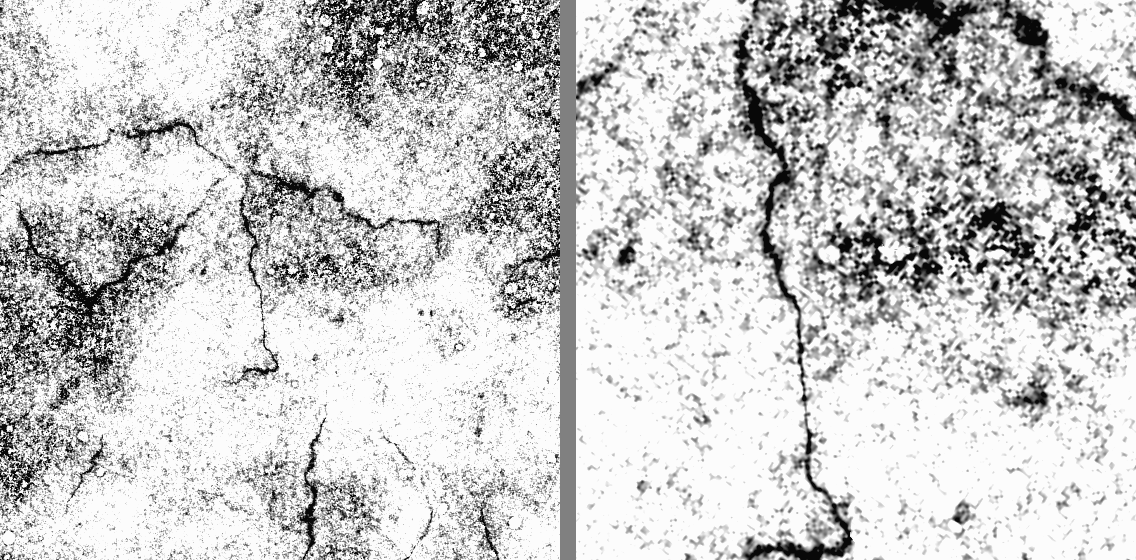
Left: the whole. Right: its middle third, enlarged.
Give the GLSL for this texture, as a three.js fragment shader.

```glsl
// Weathered concrete: speckled black grain on white, with patches, cracks, pebbles and pits.
varying vec2 vUv;

#define PATCH_SCALE 3.1
#define PATCH_CONTRAST 2.35
#define GRAIN_SCALE 470.0
#define GRAIN_CONTRAST 2.75
#define CRACK_CELLS vec2(4.2, 3.0)
#define CRACK_WIDTH 0.0055
#define CRACK_SHARE 0.7
#define PEBBLE_SCALE 30.0
#define PIT_SCALE 44.0
#define BASE_TONE 0.78
#define TONE_SLOPE 0.44

float hash(vec2 p) {
  return fract(sin(dot(p, vec2(12.9898, 78.233))) * 43758.5453);
}

vec2 hash2(vec2 p) {
  return vec2(hash(p), hash(p + 37.3));
}

// Bell curve, 1 at zero and falling off over one unit
float bell(float x) {
  return exp(-x * x);
}

float noise(vec2 p) {
  vec2 cell = floor(p);
  vec2 f = fract(p);
  f = f * f * (3.0 - 2.0 * f);
  float low = mix(hash(cell), hash(cell + vec2(1.0, 0.0)), f.x);
  float high = mix(hash(cell + vec2(0.0, 1.0)), hash(cell + vec2(1.0, 1.0)), f.x);
  return mix(low, high, f.y);
}

// Layered noise centred on zero, turned at each octave to hide the grid
float layers(vec2 p, float gain) {
  float sum = 0.0;
  float weight = 1.0;
  for (int i = 0; i < 5; i++) {
    sum += weight * (noise(p) - 0.5);
    p = mat2(1.6, 1.2, -1.2, 1.6) * p + 17.7;
    weight *= gain;
  }
  return sum;
}

// Pixel-fine speckle from three grain sizes
float speckle(vec2 p) {
  vec2 turned = mat2(0.8, 0.6, -0.6, 0.8) * p;
  return 1.1 * (noise(turned * GRAIN_SCALE) - 0.5)
       + 0.7 * (noise(p * GRAIN_SCALE * 0.5 + 9.0) - 0.5)
       + 0.5 * (noise(turned * GRAIN_SCALE * 0.23 + 51.0) - 0.5);
}

// Distance to the nearest cell border (x) and a random value for that border (y)
vec2 cellBorder(vec2 p) {
  vec2 base = floor(p);
  vec2 nearCell = base;
  vec2 nearOffset = vec2(0.0);
  float nearest = 9.0;
  for (int j = -1; j <= 1; j++) {
    for (int i = -1; i <= 1; i++) {
      vec2 cell = base + vec2(float(i), float(j));
      vec2 offset = cell + hash2(cell + 5.0) - p;
      float d = dot(offset, offset);
      if (d < nearest) {
        nearest = d;
        nearCell = cell;
        nearOffset = offset;
      }
    }
  }
  vec2 border = vec2(9.0, 0.0);
  for (int j = -2; j <= 2; j++) {
    for (int i = -2; i <= 2; i++) {
      vec2 cell = nearCell + vec2(float(i), float(j));
      vec2 offset = cell + hash2(cell + 5.0) - p;
      vec2 gap = offset - nearOffset;
      if (dot(gap, gap) > 0.0001) {
        float d = dot(0.5 * (offset + nearOffset), normalize(gap));
        if (d < border.x) border = vec2(d, hash(cell + nearCell + 3.0));
      }
    }
  }
  return border;
}

// Signed distance, in cells, to scattered uneven blobs
float blobs(vec2 p, float share, float seed) {
  vec2 cell = floor(p);
  vec2 rnd = hash2(cell + seed);
  vec2 offset = fract(p) - 0.5 - 0.3 * (rnd - 0.5);
  float radius = mix(0.1, 0.32, rnd.y * rnd.y);
  return hash(cell + seed + 8.0) < share ? length(offset) - radius : 1.0;
}

void main() {
  vec2 p = vUv;
  vec2 warp = vec2(layers(p * 7.0 + 3.0, 0.55), layers(p * 7.0 + 71.0, 0.55));

  // Broad stains set how dense and how harsh the speckle is
  float stain = layers(p * PATCH_SCALE + 0.2 * warp + 23.0, 0.73) * PATCH_CONTRAST;
  float dense = smoothstep(-0.2, 1.0, stain);
  float light = speckle(p) * GRAIN_CONTRAST * mix(0.75, 1.35, dense) - stain;

  // Broken cracks with a ragged core and a faint halo
  vec2 border = cellBorder((p + 0.06 * warp) * CRACK_CELLS + 11.0);
  float crackDist = abs(border.x) / CRACK_CELLS.y;
  float strength = step(border.y, CRACK_SHARE) * smoothstep(0.3, 0.7, noise(p * 6.0 + 40.0));
  float width = CRACK_WIDTH * mix(0.4, 1.1, noise(p * 17.0));
  light -= strength * (1.9 * bell(crackDist / width) + 0.7 * exp(-crackDist / 0.012));

  // Pale pebbles with dark rims, mostly inside the stains
  float pebble = blobs(p * PEBBLE_SCALE + 0.8 * warp, mix(0.04, 0.34, dense), 19.0);
  light += 1.7 * (1.0 - smoothstep(-0.05, 0.04, pebble));
  light -= 0.8 * bell((pebble - 0.07) / 0.06);

  // Small dark pits
  float pit = blobs(p * PIT_SCALE + 1.1 * warp, 0.07, 63.0);
  light -= 1.3 * (1.0 - smoothstep(-0.08, 0.1, pit));

  float tone = clamp(BASE_TONE + TONE_SLOPE * light, 0.03, 0.99);
  gl_FragColor = vec4(vec3(tone), 1.0);
}
```
